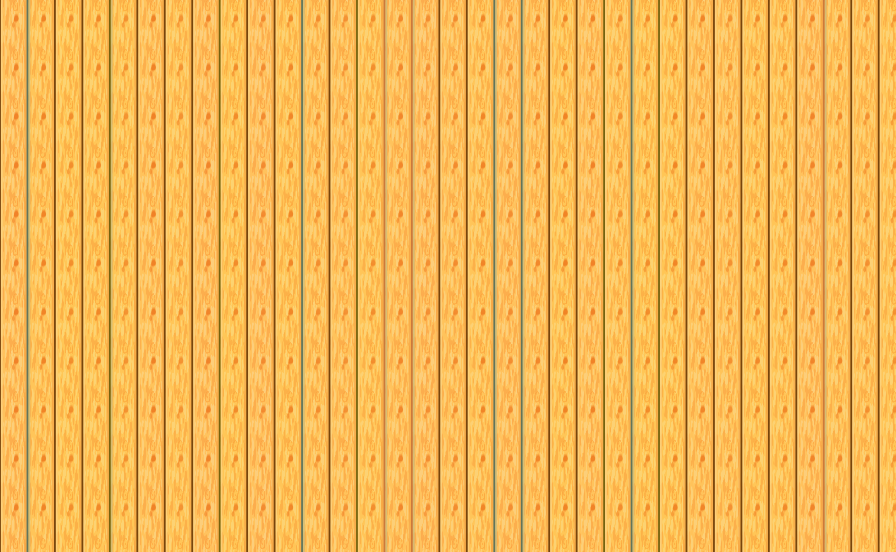
Give the GLSL for this texture, as a Shadertoy shader.

```glsl
float hash(float n) {
    return fract(sin(n * 91.7) * 4375.85);
}

vec2 gradientAt(vec2 cell, float periodY) {
    cell.y = mod(cell.y, periodY);
    float angle = 6.2832 * fract(sin(dot(cell, vec2(27.17, 61.73))) * 4375.85);
    return vec2(cos(angle), sin(angle));
}

// Gradient noise that wraps vertically
float noise(vec2 p, float periodY) {
    vec2 i = floor(p), f = p - i;
    vec2 w = f * f * f * (f * (f * 6.0 - 15.0) + 10.0);
    vec2 e = vec2(1, 0);
    float low = mix(dot(gradientAt(i, periodY), f),
                    dot(gradientAt(i + e.xy, periodY), f - e.xy), w.x);
    float high = mix(dot(gradientAt(i + e.yx, periodY), f - e.yx),
                     dot(gradientAt(i + e.xx, periodY), f - e.xx), w.x);
    return mix(low, high, w.y);
}

// Coverage of a vertical band, softened by one pixel
float band(float x, float halfWidth, float pixel) {
    return clamp((halfWidth - abs(x)) / pixel + 0.5, 0.0, 1.0)
         * min(1.0, 2.0 * halfWidth / pixel);
}

vec3 woodColor(vec2 p, float plank, float pixel) {
    vec3 honey = vec3(1.0, 0.77, 0.35);
    vec3 amber = vec3(0.99, 0.69, 0.29);
    vec3 cream = vec3(0.99, 0.82, 0.46);
    vec3 knotOrange = vec3(0.94, 0.50, 0.14);

    // Fibres bend around the knot
    vec2 q = p - vec2(0.59, 0.38);
    float bend = 0.09 * q.x * exp(-dot(q * q, vec2(14.0, 40.0))) / (abs(q.x) + 0.08);
    vec2 fibre = vec2(p.x - bend + 0.012 * hash(plank), p.y);
    float streak = noise(fibre * vec2(11.0, 3.0) + 0.37, 3.0)
                 + 0.5 * noise(fibre * vec2(19.0, 5.0) + 7.6, 5.0);
    float soft = 0.04 + 0.7 * pixel;
    vec3 color = mix(honey, amber, smoothstep(-soft, soft, streak - 0.18));
    color = mix(color, cream, smoothstep(-soft, soft, -streak - 0.19));

    // Nested arches above the knot
    vec2 a = p - vec2(0.57, 0.14);
    float arch = length(a * vec2(5.5, 4.2)) + 0.3 * noise(p * vec2(6.0, 5.0), 5.0);
    float rings = smoothstep(0.15, 0.85, sin(arch * 17.0));
    color = mix(color, amber * vec3(1.0, 0.93, 0.8),
                0.6 * rings * (1.0 - smoothstep(0.55, 0.9, arch)));

    // Ragged knot with a small trailing fleck
    float ragged = 0.35 * noise(p * vec2(13.0, 12.0) + 3.3, 12.0);
    float knot = length(q * vec2(10.0, 11.0)) + ragged - 0.85;
    vec2 t = q - vec2(-0.1, 0.13);
    float fleck = length(t * vec2(18.0, 13.0)) + ragged - 0.75;
    float edge = 0.12 + 5.0 * pixel;
    color = mix(color, knotOrange, (0.7 + 0.25 * hash(plank + 5.0))
                * (1.0 - smoothstep(-edge, edge, knot)));
    return mix(color, knotOrange, 0.55 * (1.0 - smoothstep(-edge, edge, fleck)));
}

vec3 seamColor(float kind) {
    vec3 color = mix(vec3(0.47, 0.27, 0.05), vec3(0.46, 0.39, 0.06), step(0.6, kind));
    color = mix(color, vec3(0.38, 0.46, 0.36), step(0.77, kind));
    return mix(color, vec3(0.80, 0.48, 0.23), step(0.92, kind));
}

void mainImage(out vec4 fragColor, in vec2 fragCoord) {
    vec2 uv = fragCoord / iResolution.xy;
    float across = uv.x * 32.63;
    float down = (1.0 - uv.y) * 11.29;
    float pixel = 32.63 / iResolution.x;
    float plank = floor(across);
    vec2 p = vec2(across - plank, fract(down));

    vec3 color = woodColor(p, plank, pixel);
    color *= mix(vec3(1.0, 0.985, 1.05), vec3(1.0, 1.01, 0.96), hash(plank + 2.0));

    // Seam between planks: shaded left lip, dark core, pale right lip
    float seam = floor(across + 0.5);
    float x = across - seam;
    float kind = hash(seam + 11.0);
    color = mix(color, vec3(0.96, 0.64, 0.26), 0.7 * band(x + 0.07, 0.04, pixel));
    color = mix(color, mix(vec3(0.99, 0.83, 0.50), vec3(0.80, 0.74, 0.48), step(0.7, kind)),
                0.8 * band(x - 0.065, 0.035, pixel));
    color = mix(color, seamColor(kind), band(x, 0.033, pixel));

    fragColor = vec4(clamp(color, 0.0, 1.0), 1.0);
}
```
